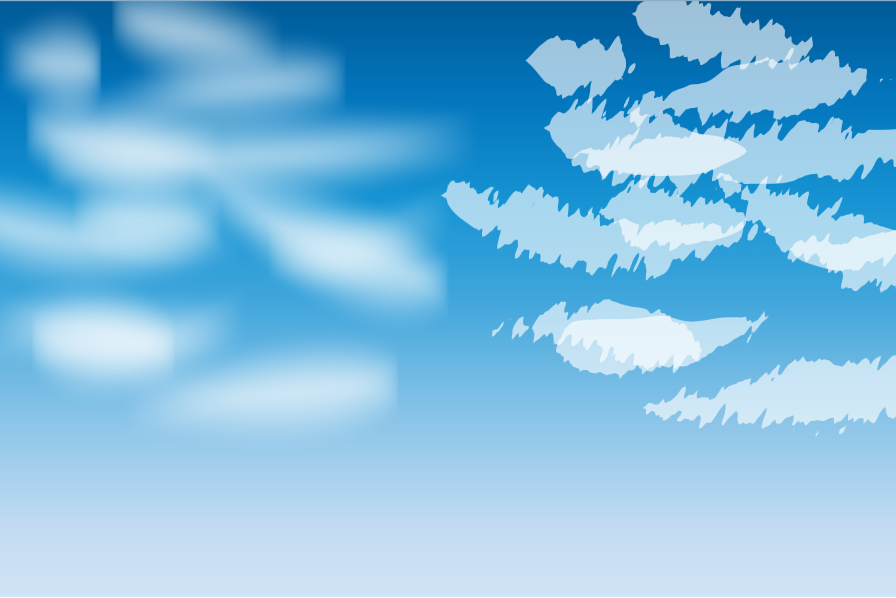
Reproduce this texture procedurally as a WebGL 2 fragment shader.

```glsl
#version 300 es
precision highp float;
// Two banks of translucent clouds over a blue sky gradient.
// Each cloud is a bent, tapered strand; the same set is drawn twice:
// softly blurred on the left and with torn, crisp edges on the right.

uniform vec2 u_resolution;
out vec4 outColor;

const int CLOUDS = 12;
const int STOPS = 7;
const float CLOUD_ALPHA = 0.62;
const vec3 CLOUD_COLOR = vec3(1.0);
const float BANK_SHIFT = 0.877;    // distance between the two banks
const float BLUR = 0.056;          // softness of the left bank
const float CRISP_TAPER = 1.15;    // end bluntness of the right bank
const float SOFT_TAPER = 1.9;      // end bluntness of the left bank
const float TEAR = 0.062;          // depth of the torn edges
const float LUMP = 0.022;          // depth of broad edge swells
const vec2 TEAR_SCALE = vec2(85.0, 27.0);
const float TEAR_SLANT = 0.45;
const float FRAME = 0.002;
const vec3 FRAME_TOP = vec3(0.55, 0.68, 0.78);
const vec3 FRAME_BOTTOM = vec3(0.96, 0.98, 1.0);

// Sky colours with their heights in w
const vec4 SKY[STOPS] = vec4[](
    vec4(0.82, 0.89, 0.96, 0.0), vec4(0.76, 0.86, 0.95, 0.12),
    vec4(0.54, 0.77, 0.91, 0.30), vec4(0.25, 0.65, 0.86, 0.50),
    vec4(0.09, 0.58, 0.83, 0.66), vec4(0.0, 0.45, 0.73, 0.85),
    vec4(0.0, 0.35, 0.59, 1.0));

// Strand start and end
const vec4 SPAN[CLOUDS] = vec4[](
    vec4(0.877, 0.899, 1.047, 0.887), vec4(1.064, 0.977, 1.351, 0.922),
    vec4(1.043, 0.809, 1.456, 0.867), vec4(0.920, 0.786, 1.248, 0.747),
    vec4(0.955, 0.731, 1.676, 0.770), vec4(0.747, 0.673, 1.290, 0.616),
    vec4(0.998, 0.645, 1.248, 0.630), vec4(1.201, 0.704, 1.628, 0.522),
    vec4(1.326, 0.583, 1.634, 0.653), vec4(0.852, 0.446, 1.170, 0.415),
    vec4(0.930, 0.429, 1.287, 0.470), vec4(1.082, 0.318, 1.544, 0.361));

// Bend, greatest half width, and where along the strand it lies
const vec3 SHAPE[CLOUDS] = vec3[](
    vec3(0.0, 0.052, 0.65), vec3(-0.010, 0.049, 0.38),
    vec3(0.012, 0.041, 0.62), vec3(-0.010, 0.052, 0.38),
    vec3(-0.012, 0.047, 0.42), vec3(-0.048, 0.045, 0.35),
    vec3(0.0, 0.047, 0.50), vec3(-0.022, 0.062, 0.60),
    vec3(-0.033, 0.026, 0.40), vec3(0.020, 0.043, 0.65),
    vec3(-0.028, 0.049, 0.36), vec3(0.0, 0.050, 0.66));

float hash(vec2 p) {
    vec3 q = fract(p.xyx * 0.1031);
    q += dot(q, q.yzx + 33.33);
    return fract((q.x + q.y) * q.z);
}

float noise(vec2 p) {
    vec2 i = floor(p), f = fract(p);
    f = f * f * (3.0 - 2.0 * f);
    return mix(mix(hash(i), hash(i + vec2(1, 0)), f.x),
               mix(hash(i + vec2(0, 1)), hash(i + vec2(1, 1)), f.x), f.y);
}

vec3 sky(float y) {
    vec3 color = SKY[0].rgb;
    for (int i = 1; i < STOPS; i++)
        color = mix(color, SKY[i].rgb, clamp((y - SKY[i - 1].w) / (SKY[i].w - SKY[i - 1].w), 0.0, 1.0));
    return color;
}

// Height off the centre line, half width, distance past the ends
vec3 strand(int i, vec2 p, float taper) {
    vec4 s = SPAN[i];
    vec3 shape = SHAPE[i];
    float peak = shape.z;
    float t = clamp((p.x - s.x) / (s.z - s.x), 0.0001, 0.9999);
    float center = mix(s.y, s.w, t) + shape.x * 4.0 * t * (1.0 - t);
    float width = shape.y * pow(t / peak, peak * taper)
                * pow((1.0 - t) / (1.0 - peak), (1.0 - peak) * taper);
    return vec3(p.y - center, width, max(max(s.x - p.x, p.x - s.z), 0.0));
}

float softCloud(int i, vec2 p) {
    vec3 c = strand(i, p, SOFT_TAPER);
    return max(smoothstep(-BLUR, BLUR, c.y - c.x) + smoothstep(-BLUR, BLUR, c.y + c.x) - 1.0, 0.0);
}

float crispCloud(int i, vec2 p) {
    vec3 c = strand(i, p, CRISP_TAPER);
    vec2 seed = float(i) * vec2(17.3, 31.7);
    vec2 grain = vec2(p.x - TEAR_SLANT * p.y, p.y) * TEAR_SCALE + seed;
    float torn = 0.7 * noise(grain) + 0.3 * noise(grain * 2.1) - 0.54;
    float raggedness = smoothstep(0.25, 0.65, noise(p * 10.0 + seed));
    float d = c.y - abs(c.x) - 0.7 * c.z + TEAR * raggedness * torn
            + LUMP * (noise(p * 19.0 + seed) - 0.5);
    float edge = clamp(fwidth(d), 0.0005, 0.012);
    return smoothstep(-0.6 * edge, 0.6 * edge, d);
}

void main() {
    vec2 p = gl_FragCoord.xy / u_resolution.y;
    vec3 color = sky(p.y);

    // Each cloud veils what lies behind it
    for (int i = 0; i < CLOUDS; i++) {
        float cover = max(softCloud(i, p + vec2(BANK_SHIFT, 0.0)), crispCloud(i, p));
        color = mix(color, CLOUD_COLOR, CLOUD_ALPHA * cover);
    }

    // Thin pale lines along the top and bottom
    color = mix(color, FRAME_TOP, smoothstep(1.0 - FRAME * 1.5, 1.0 - FRAME * 0.5, p.y));
    color = mix(color, FRAME_BOTTOM, 1.0 - smoothstep(FRAME * 0.5, FRAME * 1.5, p.y));
    outColor = vec4(color, 1.0);
}
```
